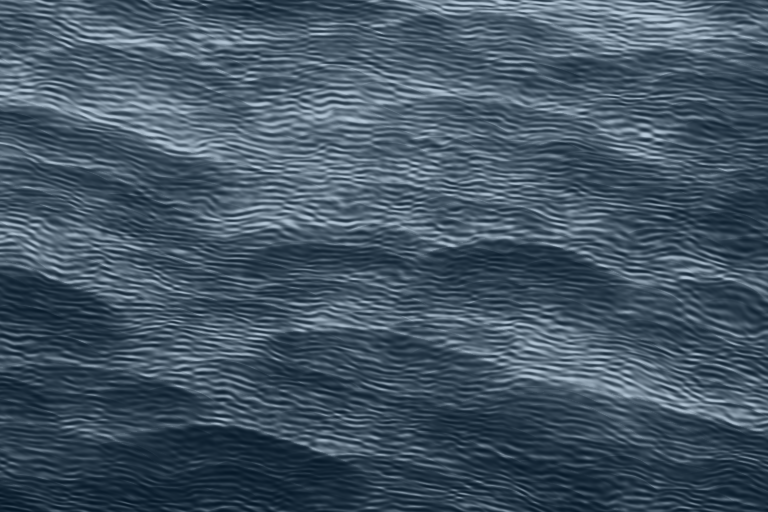
Give the GLSL for this texture, as a WebGL 1 fragment shader.

```glsl
precision highp float;
// Dark open sea seen from above at dusk: rolling swell under fine wind ripples.
// Cellular humps give crests with shaded faces; bent sines give the ripple lines.
// All parts add up as log exposure, which is then mapped to a blue-grey ramp.

uniform vec2 u_resolution;

const vec3 DEEP_BLUE = vec3(-0.07, 0.0, 0.06);  // tint added to the grey level
const float EXPOSURE = -0.08;       // log brightness of the open water
const float TOP_GLOW = 0.6;         // brighter towards the top
const float BOTTOM_SHADE = 0.5;
const float VIGNETTE = 0.6;
const float PATCH_CONTRAST = 1.4;   // broad pale sheets of sky light
const float RIPPLE_CONTRAST = 1.2;
const float CREST_LIGHT = 0.4;
const float SLANT = 0.13;           // crests fall slightly to the right
const vec2 SWELL_CELLS = vec2(2.3, 6.0);
const vec2 WAVE_CELLS = vec2(4.6, 12.0);
const vec2 CHOP_CELLS = vec2(9.5, 25.0);
const float RIPPLE_LINES = 68.0;    // ripple lines per canvas height
const float TAU = 6.28318;

vec2 hash2(vec2 p) {
  vec3 q = fract(p.xyx * vec3(0.1031, 0.1030, 0.0973));
  q += dot(q, q.yzx + 33.33);
  return fract((q.xx + q.yz) * q.zy);
}

float noise(vec2 p) {
  vec2 i = floor(p);
  vec2 f = fract(p);
  f = f * f * (3.0 - 2.0 * f);
  float low = mix(hash2(i).x, hash2(i + vec2(1.0, 0.0)).x, f.x);
  float high = mix(hash2(i + vec2(0.0, 1.0)).x, hash2(i + 1.0).x, f.x);
  return mix(low, high, f.y);
}

float layeredNoise(vec2 p) {
  return 0.55 * noise(p) + 0.3 * noise(p * 2.1 + 7.3) + 0.15 * noise(p * 4.3 + 19.1);
}

// One hump per cell: x = shade of the face under the crest, y = light on the crest
vec2 humps(vec2 p) {
  vec2 cell = floor(p);
  vec2 result = vec2(0.0);
  for (int j = -1; j <= 2; j++) {
    for (int i = -1; i <= 1; i++) {
      vec2 id = cell + vec2(float(i), float(j));
      vec2 place = hash2(id);
      vec2 shape = hash2(id + 41.7);
      vec2 d = p - id - place;
      float x = d.x / mix(0.55, 1.0, shape.x);
      float span = max(1.0 - x * x, 0.0);
      float below = 0.45 * span - d.y;
      float strength = mix(0.25, 1.0, shape.y) * smoothstep(0.0, 0.6, span);
      float face = smoothstep(-0.02, 0.06, below) * (1.0 - smoothstep(0.1, 1.25, below));
      float rim = exp(-26.0 * abs(below)) + 0.4 * exp(-5.0 * abs(below)) * step(below, 0.0);
      result = max(result, strength * vec2(face, rim));
    }
  }
  return result;
}

// Long wavy lines that bend, fork and fade along their length
float rippleLines(vec2 p, float fall, float lines, float seed) {
  float bend = 1.1 * noise(p * vec2(15.0, 24.0) + seed)
             + 0.5 * noise(p * vec2(38.0, 56.0) + seed);
  float fade = mix(0.35, 1.25, noise(p * vec2(24.0, 60.0) + seed * 2.0));
  return fade * sin(TAU * (lines * (p.y + fall * p.x) + bend));
}

// Fine wind ripples: two crossing sets of lines and a little roughness
float ripples(vec2 p) {
  float rough = noise(vec2(p.x, p.y + 0.1 * p.x) * vec2(80.0, 210.0)) - 0.5;
  return 0.6 * rippleLines(p, 0.1, RIPPLE_LINES, 5.0)
       + 0.45 * rippleLines(p, -0.13, RIPPLE_LINES * 1.27, 31.0) + 0.5 * rough;
}

void main() {
  vec2 uv = gl_FragCoord.xy / u_resolution;
  vec2 p = gl_FragCoord.xy / u_resolution.y;

  // Slanted and warped water plane
  vec2 w = p + vec2(0.0, SLANT * p.x);
  w.y += 0.06 * noise(p * vec2(2.6, 3.5) + 3.0) + 0.014 * noise(p * vec2(9.0, 14.0));
  w.x += 0.05 * noise(p * vec2(3.0, 6.0) + 11.0);

  // Three sizes of waves
  vec2 swell = humps(w * SWELL_CELLS + 3.0);
  vec2 wave = humps(w * WAVE_CELLS + 17.0);
  vec2 chop = humps(w * CHOP_CELLS + 29.0);
  float shade = 0.9 * swell.x + 0.55 * wave.x + 0.4 * chop.x;
  float crest = swell.y + 0.6 * wave.y + 0.35 * chop.y;

  // Sky light on the surface; ripples calm down inside the shaded faces
  float sheets = layeredNoise(w * vec2(2.2, 7.0) + 23.0) - 0.5;
  float calm = mix(1.0, 0.5, smoothstep(0.3, 1.3, shade));
  float exposure = EXPOSURE - shade + CREST_LIGHT * crest;
  exposure += PATCH_CONTRAST * sheets;
  exposure += RIPPLE_CONTRAST * calm * ripples(w);
  exposure += TOP_GLOW * (uv.y - 0.5);
  exposure -= BOTTOM_SHADE * (1.0 - smoothstep(0.0, 0.22, uv.y));
  exposure -= VIGNETTE * dot(uv - 0.5, uv - 0.5);

  // Soft shoulder for the highlights, low floor for the deep water
  float level = 0.05 + 0.76 * (1.0 - exp(-exp(exposure)));
  gl_FragColor = vec4(clamp(vec3(level) + DEEP_BLUE, 0.0, 1.0), 1.0);
}
```
